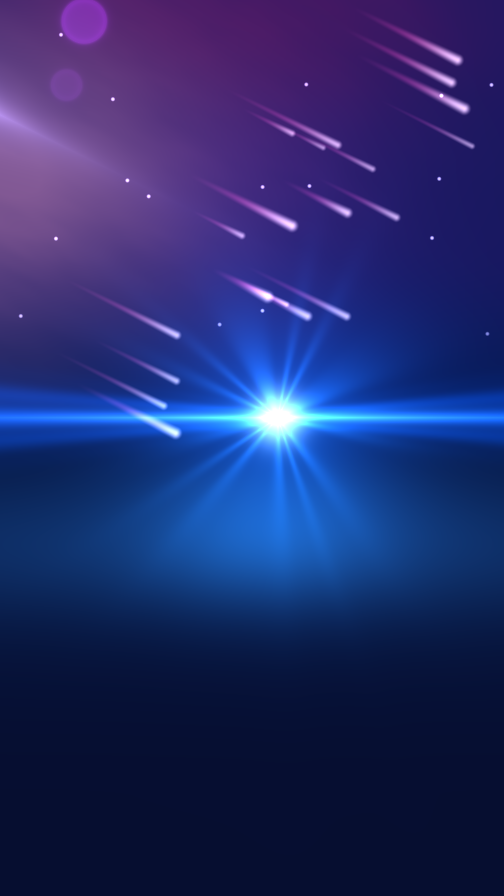
This background is drawn by a Shadertoy shader. Its source:

```glsl
// Draws a blue starburst on a dark horizon below a violet sky crossed by meteors.

const vec2 SUN = vec2(0.551, 0.949);
const vec2 TAIL_DIR = vec2(-0.894, 0.447);
const float QUARTER_TURN = 1.5708;

float hash(vec2 p) {
    vec3 q = fract(vec3(p.xyx) * 0.1031);
    q += dot(q, q.yzx + 33.33);
    return fract((q.x + q.y) * q.z);
}

float noise(vec2 p) {
    vec2 i = floor(p), f = fract(p);
    f = f * f * (3.0 - 2.0 * f);
    return mix(mix(hash(i), hash(i + vec2(1, 0)), f.x),
               mix(hash(i + vec2(0, 1)), hash(i + vec2(1, 1)), f.x), f.y);
}

float fbm(vec2 p) {
    float sum = 0.0, gain = 0.5;
    for (int i = 0; i < 4; i++) {
        sum += gain * noise(p);
        p = p * 2.03 + 7.1;
        gain *= 0.5;
    }
    return sum;
}

// Soft elliptical spot
float spot(vec2 p, vec2 center, vec2 size) {
    vec2 q = (p - center) / size;
    return exp(-dot(q, q));
}

// Filled disc with a slightly brighter rim
float bokeh(vec2 p, vec2 center, float radius) {
    float d = length(p - center) - radius;
    return 0.6 * smoothstep(0.006, -0.006, d) + 0.4 * exp(-abs(d) / 0.006);
}

vec3 sky(vec2 p) {
    vec3 color = mix(vec3(0.02, 0.10, 0.33), vec3(0.09, 0.09, 0.37), smoothstep(0.95, 1.3, p.y));
    vec2 slanted = vec2(dot(p, TAIL_DIR), dot(p, TAIL_DIR.yx * vec2(1, -1)));
    float cloud = 0.65 + 0.7 * fbm(slanted * vec2(2.5, 7.0) + 3.0);
    color = mix(color, vec3(0.25, 0.13, 0.50), 0.75 * cloud * spot(p, vec2(0.42, 1.45), vec2(0.33, 0.24)));
    color = mix(color, vec3(0.37, 0.09, 0.39), 0.8 * cloud * spot(p, vec2(0.42, 1.78), vec2(0.5, 0.22)));
    color = mix(color, vec3(0.50, 0.34, 0.57), min(0.95 * cloud * spot(p, vec2(-0.02, 1.43), vec2(0.40, 0.32)), 1.0));
    // Pale shaft of light entering from the left
    float shaft = abs(dot(p - vec2(0.0, 1.55), vec2(0.447, 0.894)));
    color += vec3(0.28, 0.27, 0.40) * exp(-shaft / 0.035 - p.x * 7.0);
    color += vec3(0.26, 0.06, 0.38) * bokeh(p, vec2(0.167, 1.736), 0.044);
    color += vec3(0.10, 0.03, 0.14) * bokeh(p, vec2(0.132, 1.609), 0.030);
    return color;
}

vec3 ground(vec2 p) {
    vec3 color = mix(vec3(0.024, 0.055, 0.19), vec3(0.025, 0.09, 0.26), smoothstep(0.2, 0.8, p.y));
    color += vec3(0.035, 0.11, 0.17) * spot(p, vec2(0.5, 0.69), vec2(1.2, 0.14));
    return color + vec3(0.04, 0.15, 0.23) * spot(p, vec2(0.53, 0.72), vec2(0.24, 0.14));
}

// Round bright head with a tapering, fading tail
vec3 meteor(vec2 p, vec2 head, float tailLength, float width) {
    vec2 q = p - head;
    float along = dot(q, TAIL_DIR);
    float t = clamp(along / tailLength, 0.0, 1.0);
    float d = length(q - TAIL_DIR * t * tailLength);
    float body = smoothstep(width * (1.0 - 0.6 * t), 0.0, d);
    vec3 tint = mix(vec3(0.95, 0.82, 0.80), vec3(0.75, 0.20, 0.42), smoothstep(0.0, 0.6, t));
    return tint * body * pow(1.0 - t, 1.4);
}

// Five clusters of four, strung along the falling diagonal
vec3 meteorShower(vec2 p) {
    vec3 sum = vec3(0);
    for (int i = 0; i < 20; i++) {
        float row = float(i / 4), lane = float(i % 4) - 1.5;
        float phase = row * QUARTER_TURN;
        vec2 center = vec2(0.914 - 0.143 * row - 0.116 * sin(phase),
                           1.581 - 0.132 * row + 0.046 * sin(1.2 * row));
        vec2 spacing = vec2(0.055 - 0.050 * cos(phase), -0.023 - 0.035 * cos(phase));
        vec2 seed = vec2(float(i), 4.0);
        vec2 jitter = vec2(hash(seed), hash(seed + 9.0)) - 0.5;
        float size = hash(seed + 21.0);
        sum += meteor(p, center + lane * spacing + 0.04 * jitter,
                      0.09 + 0.17 * hash(seed + 33.0), 0.007 + 0.009 * size) * (0.5 + 0.45 * size);
    }
    return sum;
}

// Sparse dots, one at most per cell
float stars(vec2 p) {
    vec2 cell = floor(p * 11.0);
    vec2 offset = 0.2 + 0.6 * vec2(hash(cell + 5.0), hash(cell + 17.0));
    float d = length(fract(p * 11.0) - offset) / 11.0;
    return step(0.82, hash(cell)) * smoothstep(0.0055, 0.001, d) * smoothstep(1.0, 1.2, p.y);
}

vec3 starburst(vec2 q) {
    float r = length(q), angle = atan(q.y, q.x), reach = abs(q.x);
    float rays = pow(0.5 + 0.5 * sin(angle * 14.0 + 2.0 * sin(angle * 5.0)), 2.0);
    vec3 light = vec3(0.10, 0.40, 0.75) * exp(-r / 0.10) * (0.7 + 0.8 * rays);
    light += vec3(0.9, 1.0, 1.0) * exp(-r * r / 0.0022);
    light += vec3(0.02, 0.09, 0.24) * exp(-r * r / 0.07);
    // Horizontal beam: broad blue fan and thin bright core
    float fan = q.y / (0.012 + 0.085 * reach);
    light += vec3(0.01, 0.21, 0.58) * exp(-fan * fan) * (0.8 + 0.2 * cos(fan * 7.0));
    light += vec3(0.45, 0.8, 0.9) * exp(-abs(q.y) / 0.009 - reach * 3.2);
    return light;
}

void mainImage(out vec4 fragColor, in vec2 fragCoord) {
    vec2 p = fragCoord / iResolution.x;
    vec3 color = mix(ground(p), sky(p), smoothstep(0.80, 1.02, p.y));
    color += meteorShower(p) + vec3(0.75, 0.7, 0.85) * stars(p);
    color += starburst(p - SUN);
    fragColor = vec4(clamp(color, 0.0, 1.0), 1.0);
}
```
